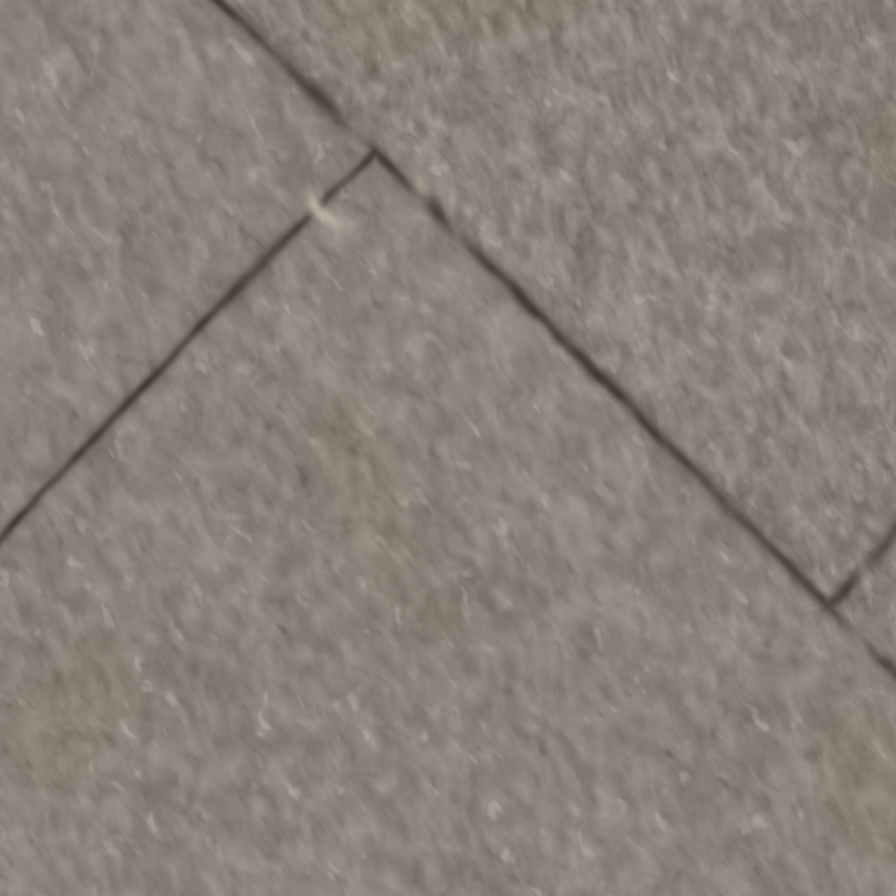
Give the GLSL for this texture, as a WebGL 1 fragment shader.

```glsl
precision highp float;
uniform vec2 u_resolution;

float hash(vec2 cell) {
  vec3 q = fract(vec3(cell.xyx) * 0.1031);
  q += dot(q, q.yzx + 33.33);
  return fract((q.x + q.y) * q.z);
}

float noise(vec2 p) {
  vec2 i = floor(p), f = fract(p);
  f = f * f * (3.0 - 2.0 * f);
  return mix(mix(hash(i), hash(i + vec2(1, 0)), f.x),
             mix(hash(i + vec2(0, 1)), hash(i + 1.0), f.x), f.y);
}

float fbm(vec2 p) {
  float sum = 0.0, amp = 0.5;
  for (int i = 0; i < 3; i++) {
    sum += amp * (noise(p) - 0.5);
    p = mat2(0.8, 0.6, -0.6, 0.8) * p * 1.8 + 17.3;
    amp *= 0.55;
  }
  return sum;
}

vec2 rotate(vec2 p, float angle) {
  float c = cos(angle), s = sin(angle);
  return vec2(c * p.x + s * p.y, c * p.y - s * p.x);
}

float segmentDistance(vec2 p, vec2 a, vec2 b) {
  vec2 ab = b - a;
  return length(p - a - ab * clamp(dot(p - a, ab) / dot(ab, ab), 0.0, 1.0));
}

float glow(vec2 p, vec2 center, vec2 radius, float angle) {
  vec2 q = rotate(p - center, angle) / radius;
  return exp(-dot(q, q));
}

float bump(float x, float center, float width) {
  float d = (x - center) / width;
  return exp(-d * d);
}

// Soft-edged groove with a faint wide shade
float joint(vec2 p, vec2 a, vec2 b, float width) {
  float d = segmentDistance(p, a, b) / width;
  return 0.86 * exp(-d * d * 1.9) + 0.14 * exp(-d * d * 0.35);
}

// Short slanted fibres, gently bent
float fibres(vec2 p, float angle, float scale) {
  vec2 bend = vec2(noise(p * 30.0), noise(p * 30.0 + 41.7)) - 0.5;
  vec2 q = rotate(p + bend * 0.011, angle);
  return fbm(q * vec2(1.0, 0.55) * scale);
}

void main() {
  vec2 p = gl_FragCoord.xy / u_resolution;

  // Joint layout
  vec2 upperCorner = vec2(0.419, 0.831);
  vec2 bend = vec2(0.560, 0.690);
  vec2 lowerCorner = vec2(0.925, 0.323);
  vec2 wobble = (vec2(noise(p * 38.0), noise(p * 38.0 + 9.1)) - 0.5) * 0.004;
  vec2 j = p + wobble;

  // Stone tint: warm patches over a mauve grey
  float warm = 0.60 * glow(p, vec2(0.42, 0.42), vec2(0.12, 0.25), 0.35)
             + 0.60 * glow(p, vec2(0.10, 0.19), vec2(0.17, 0.14), 0.0)
             + 0.65 * glow(p, vec2(0.50, 1.00), vec2(0.28, 0.08), 0.0)
             + 0.55 * glow(p, vec2(1.00, 0.86), vec2(0.10, 0.24), 0.0)
             + 0.65 * glow(p, vec2(0.98, 0.12), vec2(0.11, 0.20), 0.0)
             + 0.45 * glow(p, upperCorner, vec2(0.12, 0.10), 0.0);
  warm = clamp(warm + 0.5 * fbm(p * 7.0), 0.0, 1.0);
  vec3 color = mix(vec3(0.544, 0.512, 0.485), vec3(0.530, 0.498, 0.445), warm);
  color += 0.04 * fbm(p * 6.0 + 8.0);

  // Grain: steeper and crisper above the long joint
  float above = smoothstep(-0.01, 0.01, p.x + p.y - 1.25);
  float grain = mix(fibres(p, 0.50, 74.0), fibres(p, 0.35, 88.0), above);
  color += grain * mix(0.185, 0.22, above);
  float flecks = fibres(p + 3.7, 0.55, 68.0);
  color += 0.08 * smoothstep(0.16, 0.36, flecks);
  color -= 0.05 * smoothstep(0.18, 0.38, -flecks);

  // Long joint, broken by filled stretches
  float fill = 0.80 * bump(p.x, 0.398, 0.018) + 0.60 * bump(p.x, 0.465, 0.013)
             + 0.75 * bump(p.x, 0.510, 0.010) + 0.25 * bump(p.x, 0.81, 0.04)
             + 0.85 * bump(p.x, 0.957, 0.022) + 0.40 * bump(p.x, 0.305, 0.025);
  float width = 0.0088 + 0.004 * bump(p.x, 0.357, 0.022)
              + 0.003 * bump(p.x, 0.485, 0.015) + 0.0015 * bump(p.x, 0.60, 0.08);
  float gap = joint(j, vec2(0.235, 1.008), upperCorner, width);
  gap = max(gap, joint(j, upperCorner, bend, width));
  gap = max(gap, joint(j, bend, lowerCorner, width));
  gap = max(gap, joint(j, lowerCorner, vec2(1.02, 0.227), width));
  gap *= 1.0 - clamp(fill, 0.0, 0.9);

  // Side joints
  vec2 sideBend = vec2(0.280, 0.694);
  float sideFill = 0.30 * bump(p.x, 0.385, 0.025) + 0.45 * bump(p.x, 0.352, 0.012);
  float sideWidth = 0.0075 + 0.0025 * bump(p.x, 0.285, 0.035);
  float side = joint(j, upperCorner, sideBend, sideWidth);
  side = max(side, joint(j, sideBend, vec2(-0.02, 0.378), sideWidth));
  gap = max(gap, side * (1.0 - sideFill));
  float rightFill = 0.6 * bump(p.x, 0.965, 0.014);
  gap = max(gap, joint(j, lowerCorner, vec2(1.02, 0.428), 0.011) * (1.0 - rightFill));
  gap *= 0.86 + 0.4 * (noise(p * 55.0) - 0.5);
  color = mix(color, vec3(0.265, 0.235, 0.205), clamp(gap, 0.0, 1.0));

  // Pale chips beside the corners
  float chip = glow(p, vec2(0.366, 0.757), vec2(0.022, 0.008), -0.65)
             + 0.7 * glow(p, vec2(0.350, 0.774), vec2(0.006, 0.015), 0.35)
             + 0.5 * glow(p, vec2(0.469, 0.794), vec2(0.007, 0.015), 0.2)
             + 0.4 * glow(p, vec2(0.921, 0.342), vec2(0.013, 0.006), -0.3);
  color = mix(color, vec3(0.76, 0.72, 0.67), clamp(chip, 0.0, 1.0) * 0.8);

  gl_FragColor = vec4(color, 1.0);
}
```
